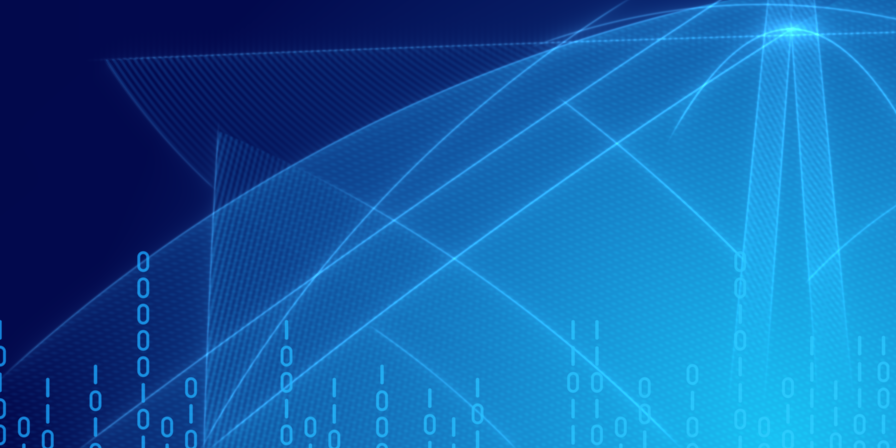
Give the GLSL for this background, as a Shadertoy shader.

```glsl
// Glowing blue backdrop: woven light arcs meeting at a bright hub, above columns of small rings and bars.

#define GLOW_CENTER vec2(1.74, 0.0)
#define GLOW_FALLOFF 0.60
#define HUB vec2(1.766, 0.935)
#define LINE_WIDTH 0.0028
#define HALO_WIDTH 0.018
#define THREAD_FREQ 480.0
#define COLUMN_STEP 0.0533
#define MARK_HEIGHT 0.0586
#define LINE_COLOR vec3(0.20, 0.45, 0.50)
#define MARK_COLOR vec3(0.10, 0.64, 1.00)

float hash(vec2 p) {
    vec3 q = fract(vec3(p.xyx) * 0.1031);
    q += dot(q, q.yzx + 33.33);
    return fract((q.x + q.y) * q.z);
}

// Parabola over the chord a-b: x = signed distance (left positive), y = position along the chord
vec2 arc(vec2 p, vec2 a, vec2 b, float bend) {
    float len = length(b - a);
    vec2 dir = (b - a) / len, r = p - a;
    float t = dot(r, dir) / len;
    float side = dir.x * r.y - dir.y * r.x;
    float slope = 4.0 * bend * (1.0 - 2.0 * t) / len;
    return vec2((side - 4.0 * bend * t * (1.0 - t)) / sqrt(1.0 + slope * slope), t);
}

// Thin bright core with a soft halo, faded at both ends
float stroke(vec2 c) {
    float w = max(LINE_WIDTH, 0.7 / iResolution.y);
    float ends = smoothstep(-0.03, 0.06, c.y) * smoothstep(1.04, 0.94, c.y);
    return ends * (0.65 * exp(-c.x * c.x / (w * w)) + 0.22 * exp(-abs(c.x) / HALO_WIDTH));
}

float below(float d) { return smoothstep(0.003, -0.003, d); }

float threads(float d) { return 0.5 + 0.5 * sin(d * THREAD_FREQ); }

vec3 palette(float g) {
    g = clamp(g, 0.0, 1.05);
    return vec3(0.008, 0.035, 0.30) + g * vec3(0.17, 0.71, 0.88) - g * g * vec3(0.08, 0.01, 0.24);
}

// Height of column k, counted in marks, from a repeating six-column motif
float columnRows(float k) {
    float shifted = k - step(24.5, k);
    float group = floor(shifted / 6.0), m = mod(shifted, 6.0);
    if (k > 33.5) return m == 4.0 ? 2.7 : 4.4;
    if (m == 0.0) return 5.0 + 2.6 * sin(1.5708 * group);
    if (m == 1.0) return 1.3;
    if (m == 2.0) return 2.8;
    return m == 4.0 && mod(group, 2.0) == 0.0 ? 3.3 : 0.0;
}

// Rings and bars stacked in columns
float marks(vec2 p) {
    float k = floor(p.x / COLUMN_STEP + 0.5);
    float fromTop = columnRows(k) * MARK_HEIGHT - p.y;
    float row = floor(fromTop / MARK_HEIGHT);
    vec2 q = vec2(p.x - k * COLUMN_STEP, fromTop - (row + 0.5) * MARK_HEIGHT);
    float ring = abs(length(q - vec2(0.0, clamp(q.y, -0.010, 0.010))) - 0.010) - 0.0032;
    float bar = length(q - vec2(0.0, clamp(q.y, -0.018, 0.018))) - 0.0038;
    float d = hash(vec2(k, row) + 7.0) < 0.5 ? ring : bar;
    float aa = 1.0 / iResolution.y;
    return smoothstep(aa, -aa, d) * step(0.0, fromTop);
}

void mainImage(out vec4 fragColor, in vec2 fragCoord) {
    vec2 p = fragCoord / iResolution.y;

    // Sweeping arcs
    vec2 outer = arc(p, vec2(0.0, 0.154), vec2(1.56, 0.985), 0.115);
    vec2 steep = arc(p, vec2(0.45, 0.0), vec2(1.40, 1.0), 0.09);
    vec2 middle = arc(p, vec2(0.18, 0.0), vec2(1.35, 0.83), 0.01);
    vec2 inner = arc(p, vec2(0.47, 0.0), HUB, 0.025);
    vec2 crossing = arc(p, vec2(0.487, 0.708), vec2(1.50, 0.02), 0.06);
    vec2 arch = arc(p, vec2(1.50, 0.70), vec2(2.03, 0.70), 0.235);
    vec2 crown = arc(p, vec2(1.20, 0.90), vec2(2.20, 0.90), 0.09);

    // Edges of the two woven sails
    vec2 sailTop = arc(p, vec2(0.234, 0.867), vec2(2.08, 0.930), 0.004);
    vec2 sailSide = arc(p, vec2(0.234, 0.867), vec2(0.477, 0.580), -0.012);
    vec2 finSide = arc(p, vec2(0.455, 0.0), vec2(0.487, 0.708), 0.003);

    // Layered glow
    float inside = below(outer.x);
    float glow = 1.0 - GLOW_FALLOFF * length((p - GLOW_CENTER) * vec2(0.96, 1.0));
    float level = glow * mix(0.42, 0.92, inside) - 0.04 * (1.0 - inside);
    level += 0.05 * below(middle.x) + 0.06 * below(inner.x) + 0.02 * below(steep.x);
    level += 0.05 * inside * exp(-abs(outer.x) * 14.0);

    // Woven threads
    float weave = threads(inner.x + 0.3 * p.x) * threads(crossing.x) - 0.25;
    level += 0.06 * weave * inside;
    float sail = below(sailTop.x) * below(-sailSide.x) * exp(-1.1 * max(p.x - 0.234, 0.0));
    level += sail * (0.02 + 0.16 * threads(sailSide.x) * mix(1.0, 0.35, inside)
        * smoothstep(0.50, 0.88, p.y));
    float fin = below(finSide.x) * below(crossing.x) * exp(-4.0 * max(p.x - 0.487, 0.0));
    level += fin * (0.02 + 0.14 * threads(finSide.x + 0.2 * p.y));

    // Bright strokes
    float light = 0.55 * stroke(outer) + 0.60 * stroke(steep) + 0.65 * stroke(inner);
    light += 0.65 * stroke(vec2(middle.x, min(middle.y, 0.9)));
    light += 0.45 * stroke(crossing) * smoothstep(0.1, 0.4, crossing.y);
    light += 0.60 * stroke(arch) + 0.55 * stroke(crown);
    light += 0.55 * stroke(sailTop) * (0.5 + 0.5 * threads(p.x));
    light += 0.30 * stroke(sailSide) + 0.50 * stroke(finSide);
    light += 0.50 * stroke(arc(p, vec2(1.25, 0.78), vec2(1.66, 0.42), 0.01));
    light += 0.35 * stroke(arc(p, vec2(0.83, 0.27), vec2(1.15, 0.0), 0.01));
    light += 0.35 * stroke(arc(p, vec2(1.80, 0.37), vec2(2.03, 0.56), 0.01));

    // Mirrored beams falling from the hub
    for (float s = -1.0; s < 2.0; s += 2.0) {
        vec2 near = arc(p, HUB, vec2(HUB.x + 0.06 * s, 0.10), 0.0);
        vec2 far = arc(p, vec2(HUB.x + 0.05 * s, 1.02), vec2(HUB.x + 0.14 * s, 0.10), 0.0);
        float band = below(-near.x * s) * below(far.x * s) * smoothstep(0.05, 0.6, p.y);
        light += band * (0.10 + 0.10 * threads(near.x + 0.6 * p.y));
        light += 0.40 * (stroke(near) + stroke(far)) * smoothstep(0.0, 0.7, p.y);
    }
    vec2 h = p - HUB;
    light += 0.8 * exp(-length(h * vec2(0.6, 1.3)) / 0.025);

    vec3 color = palette(level) + LINE_COLOR * light;
    color = mix(color, MARK_COLOR + vec3(0.08, 0.16, 0.0) * level, 0.8 * marks(p));
    fragColor = vec4(clamp(color, 0.0, 1.0), 1.0);
}
```
